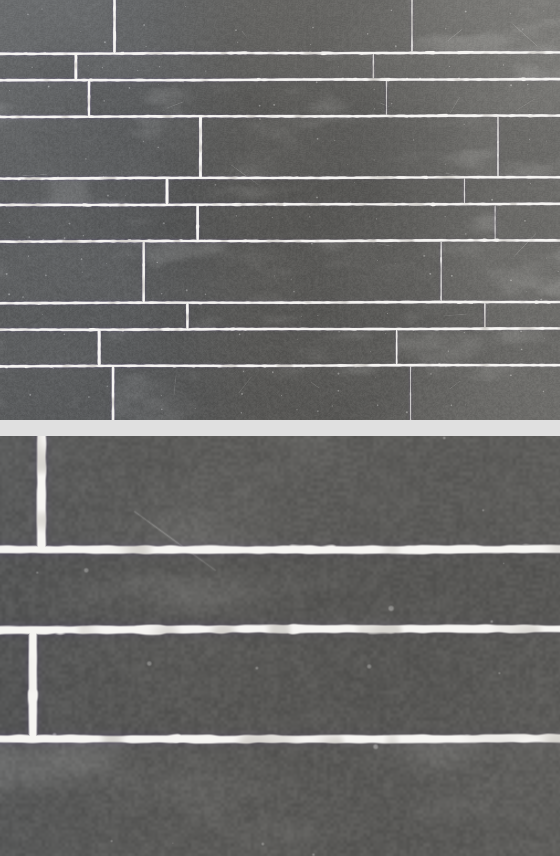
Top: the whole. Bottom: its middle third, enlarged.
Reproduce this texture procedurally as a WebGL 1 fragment shader.

```glsl
precision highp float;
// Grey slate strip tiles in thin, medium and wide courses with pale grout and light wear.
uniform vec2 u_resolution;

// Lengths are fractions of the canvas height; depth runs down from the top.
const float FIRST_JOINT = 0.1265;   // depth of the first horizontal joint
const float GROUP = 0.2969;         // one thin + medium + wide group
const float THIN_END = 0.0634;
const float MEDIUM_END = 0.1502;
const float TILE_LENGTH = 0.7083;
const float TILT = 0.0022;          // slight lean of the courses

// First upright joint of the thin, medium and wide course in each group
const vec3 SEAMS_TOP = vec3(0.0, 0.0, 0.2726);
const vec3 SEAMS_A = vec3(0.1806, 0.2118, 0.4774);
const vec3 SEAMS_B = vec3(0.3976, 0.4705, 0.3420);
const vec3 SEAMS_C = vec3(0.4462, 0.2361, 0.2691);

const float BED_HALF = 0.0031;      // half widths of the joints
const float SEAM_HALF = 0.0034;
const float FINE_SEAM_HALF = 0.0015;
const float EDGE_SOFT = 0.0011;
const float RAGGED = 0.0012;

const vec3 GROUT = vec3(0.965, 0.96, 0.95);
const vec3 GROUT_DIRTY = vec3(0.84, 0.83, 0.81);
const vec3 COOL_TINT = vec3(0.985, 1.005, 1.02);
const vec3 WARM_TINT = vec3(1.01, 1.005, 0.98);
const vec3 FRINGE = vec3(-0.01, -0.035, 0.035);
const float SLATE_LEVEL = 0.346;
const float GRAIN = 0.075;

float hash(vec2 p) {
  return fract(sin(dot(p, vec2(127.1, 311.7))) * 43758.5);
}

float noise(vec2 p) {
  vec2 i = floor(p), f = fract(p);
  f = f * f * (3.0 - 2.0 * f);
  return mix(mix(hash(i), hash(i + vec2(1, 0)), f.x),
             mix(hash(i + vec2(0, 1)), hash(i + vec2(1, 1)), f.x), f.y);
}

float cloud(vec2 p) {
  return 0.55 * noise(p) + 0.3 * noise(p * 2.1 + 5.0) + 0.15 * noise(p * 4.3 + 11.0);
}

// Soft coverage of a line at the given distance
float line(float dist, float halfWidth, float soft) {
  return 1.0 - smoothstep(halfWidth - soft, halfWidth + soft, dist);
}

// Small pale pits, at most one in each cell
float specks(vec2 p, float soft) {
  vec2 cell = floor(p * 22.0);
  vec2 center = (cell + 0.2 + 0.6 * vec2(hash(cell), hash(cell + 31.0))) / 22.0;
  float radius = 0.0022 * hash(cell + 57.0);
  return step(0.72, hash(cell + 83.0)) * line(length(p - center), radius, soft);
}

// Short hairline scratches, at most one in each cell
float scratches(vec2 p, float soft) {
  vec2 cell = floor(p * 6.0);
  vec2 q = p - (cell + 0.5) / 6.0;
  float angle = 6.283 * hash(cell + 3.0);
  vec2 along = vec2(cos(angle), sin(angle));
  float reach = mix(0.008, 0.04, hash(cell + 19.0));
  q -= along * clamp(dot(q, along), -reach, reach);
  return step(0.66, hash(cell + 41.0)) * line(length(q), 0.0005, soft)
       * (0.4 + 0.6 * noise(p * 90.0));
}

void main() {
  vec2 p = gl_FragCoord.xy / u_resolution.y;
  vec2 uv = gl_FragCoord.xy / u_resolution;
  float soft = max(EDGE_SOFT, 0.7 / u_resolution.y);

  // Course and position within its group
  float depth = 1.0 - p.y + TILT * (p.x - 0.667) + 0.0004 * sin(p.x * 9.0 + p.y * 40.0);
  float group = floor((depth - FIRST_JOINT) / GROUP);
  float t = depth - FIRST_JOINT - group * GROUP;
  float kind = step(THIN_END, t) + step(MEDIUM_END, t);
  vec3 seams = group < 0.0 ? SEAMS_TOP : group < 1.0 ? SEAMS_A : group < 2.0 ? SEAMS_B : SEAMS_C;
  float seam = kind < 0.5 ? seams.x : kind < 1.5 ? seams.y : seams.z;
  float course = group * 3.0 + kind;

  // Distance to the nearest joints
  float along = (p.x - seam) / TILE_LENGTH;
  float joint = floor(along + 0.5);
  vec2 tile = vec2(floor(along), course);
  float bedDist = min(min(t, GROUP - t), min(abs(t - THIN_END), abs(t - MEDIUM_END)));
  float seamDist = abs(along - joint) * TILE_LENGTH;

  // Ragged grout; joints further right are finer and fainter
  float ragged = RAGGED * (noise(p * 100.0) - 0.5)
               + RAGGED * smoothstep(0.78, 1.0, noise(p * 65.0 + 7.0));
  float fine = step(0.5, joint);
  float vary = hash(vec2(joint, course) + 13.0) - 0.5;
  float seamHalf = mix(SEAM_HALF, FINE_SEAM_HALF, fine) + 0.001 * vary;
  float bed = line(bedDist, BED_HALF + ragged, soft);
  float upright = line(seamDist, seamHalf + 0.6 * ragged, soft) * mix(1.0, 0.85 + 0.25 * vary, fine);
  float grout = max(bed, upright);

  // Slate: uneven light, tile tone, mottling and grain
  float level = SLATE_LEVEL + 0.08 * smoothstep(0.55, 1.0, uv.x)
              + 0.05 * smoothstep(0.6, 1.0, uv.y) + 0.03 * (1.0 - smoothstep(0.0, 0.4, uv.x));
  level += 0.022 * (hash(tile + 71.0) - 0.5) + 0.03 * (cloud(p * 7.0) - 0.5);
  level += GRAIN * (0.6 * noise(p * 380.0) + 0.4 * noise(p * 190.0 + 9.0) - 0.5);
  vec3 color = level * mix(COOL_TINT, WARM_TINT, smoothstep(0.2, 0.5, uv.x));

  // Wear: chalky smudges, pits and scratches
  color += 0.07 * smoothstep(0.62, 0.85, cloud(p * vec2(5.0, 11.0) + tile * 3.7));
  color += 0.2 * specks(p, soft) + 0.16 * scratches(p, soft);

  // Violet fringe beside the joints, then the grout itself
  float fringe = exp(-max(min(bedDist, seamDist) - BED_HALF, 0.0) / 0.0022);
  color += FRINGE * fringe * mix(1.0, 0.35, smoothstep(0.2, 0.7, uv.x));
  vec3 groutColor = mix(GROUT, GROUT_DIRTY, smoothstep(0.55, 0.95, noise(p * 45.0 + 3.0)));
  gl_FragColor = vec4(mix(color, groutColor, grout), 1.0);
}
```
